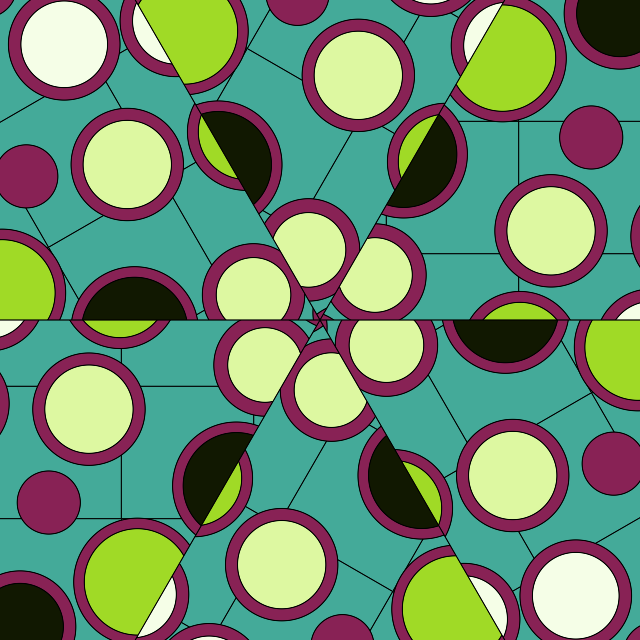
Reproduce this pattern procedurally as a WebGL 1 fragment shader.

```glsl
precision highp float;
// Six-fold pinwheel of ringed discs on a thin square grid, cut along sector seams.
uniform vec2 u_resolution;

const vec3 TEAL = vec3(0.267, 0.667, 0.600);
const vec3 PLUM = vec3(0.533, 0.133, 0.333);
const vec3 CREAM = vec3(0.865, 0.973, 0.630);
const vec3 IVORY = vec3(0.960, 0.995, 0.905);
const vec3 LIME = vec3(0.627, 0.855, 0.150);
const vec3 SOOT = vec3(0.067, 0.095, 0.004);

float pixel;

// Coverage of the inside of a signed distance
float fill(float d) {
  return 1.0 - smoothstep(-0.5 * pixel, 0.5 * pixel, d);
}

// Coverage of a thin ink line along distance zero
float ink(float d) {
  return fill(abs(d) - 0.0009);
}

// Plain outlined disc
void dot_(inout vec3 color, vec2 p, float radius, vec3 paint) {
  float d = length(p) - radius;
  color = mix(color, paint, fill(d));
  color *= 1.0 - ink(d);
}

// Disc with a plum rim; both edges are inked
void ringed(inout vec3 color, vec2 p, float outer, float inner, vec3 paint) {
  dot_(color, p, outer, PLUM);
  dot_(color, p, inner, paint);
}

void main() {
  pixel = 1.0 / min(u_resolution.x, u_resolution.y);
  vec2 p = (gl_FragCoord.xy - 0.5 * u_resolution) * pixel;

  // Turn every sector back onto the first one, 0 to 60 degrees
  float sector = radians(60.0);
  float turn = floor(atan(p.y, p.x) / sector) * sector;
  float c = cos(turn), s = sin(turn);
  vec2 q = vec2(c * p.x + s * p.y, c * p.y - s * p.x);

  // Ground and grid
  vec3 color = TEAL;
  vec2 grid = 0.207 * abs(fract(q / 0.207) - 0.5);
  color *= 1.0 - ink(min(grid.x, grid.y));

  // Plum dots; the first one makes the star at the hub
  dot_(color, q - vec2(-0.0286, -0.0729), 0.0885, PLUM);
  dot_(color, q - vec2(0.4238, 0.2852), 0.0493, PLUM);
  dot_(color, q - vec2(0.7135, 0.1922), 0.0495, PLUM);

  // Ringed discs of one sector
  ringed(color, q - vec2(0.0859, 0.0703), 0.0800, 0.0583, CREAM);
  ringed(color, q - vec2(0.3610, 0.1393), 0.0878, 0.0690, CREAM);
  ringed(color, q - vec2(0.1307, 0.2590), 0.0996, 0.0831, SOOT);
  ringed(color, q - vec2(0.4687, 0.4792), 0.0872, 0.0677, SOOT);
  ringed(color, q - vec2(0.3125, -0.0469), 0.0915, 0.0745, LIME);
  ringed(color, q - vec2(0.2852, 0.4092), 0.0996, 0.0831, LIME);
  ringed(color, q - vec2(0.5174, -0.0387), 0.0872, 0.0677, IVORY);
  ringed(color, q - vec2(0.5729, 0.1307), 0.0872, 0.0677, IVORY);

  // Seams between sectors
  float seam = min(abs(q.y), abs(sin(sector) * q.x - cos(sector) * q.y));
  color *= 1.0 - ink(seam);

  gl_FragColor = vec4(color, 1.0);
}
```
